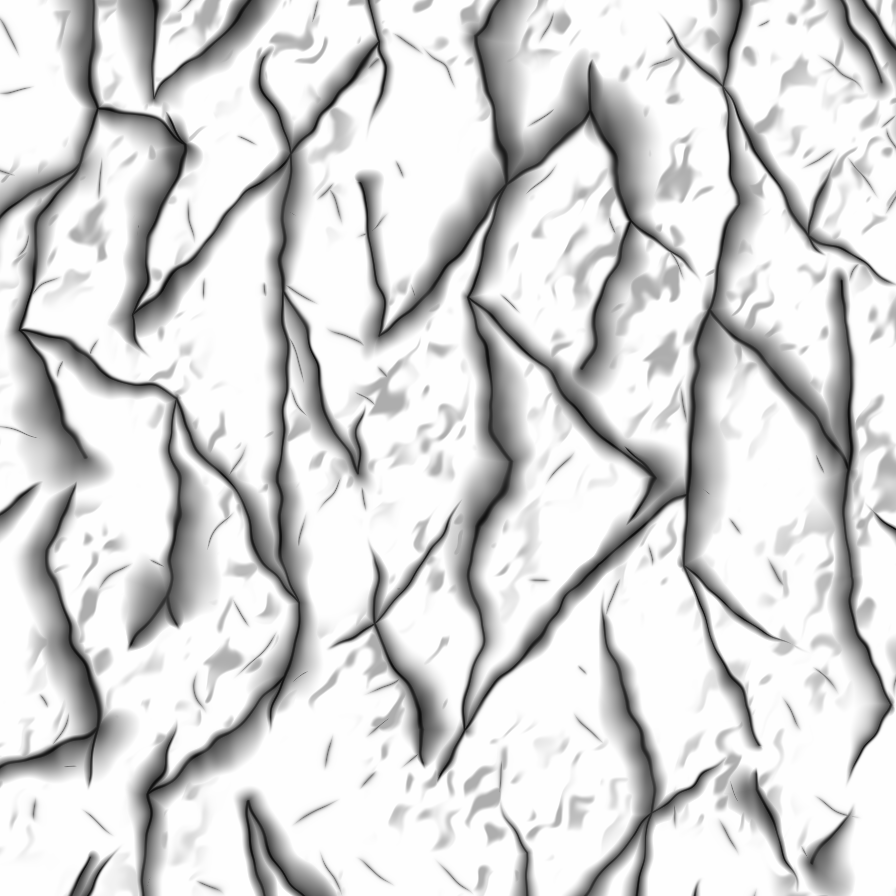
Give the GLSL for this texture map, as a three.js fragment shader.

```glsl
// Cracked bark: steep, branching dark fissures between pale plates.
// Jittered grid nodes are joined by tapered segments (columns plus diagonals);
// hairline cracks and faint mottled pits are scattered over the plates.
varying vec2 vUv;

const vec3 PLATE_COLOR = vec3(0.995);
const vec3 CRACK_COLOR = vec3(0.06);
const vec2 GRID = vec2(8.0, 7.0);         // crack nodes across and up
const float JITTER = 0.78;                // node scatter inside its cell
const float MIN_WIDTH = 0.008;            // half widths of the cracks
const float MAX_WIDTH = 0.037;
const float BROKEN_COLUMN = 0.30;         // share of links reduced to spurs
const float BROKEN_DIAGONAL = 0.45;
const float LOPSIDED = 0.75;              // uneven width of the two flanks
const float FLANK_DEPTH = 0.80;
const float CORE_DEPTH = 0.92;
const vec2 HAIR_GRID = vec2(15.0, 14.0);
const float HAIR_SHARE = 0.42;
const float PIT_DEPTH = 0.34;

float hash(vec2 p) {
  vec3 q = fract(vec3(p.xyx) * 0.1031);
  q += dot(q, q.yzx + 33.33);
  return fract((q.x + q.y) * q.z);
}

vec2 hash2(vec2 p) {
  return vec2(hash(p + 17.3), hash(p + 71.9));
}

float noise(vec2 p) {
  vec2 i = floor(p), f = fract(p);
  f = f * f * (3.0 - 2.0 * f);
  return mix(mix(hash(i), hash(i + vec2(1.0, 0.0)), f.x),
             mix(hash(i + vec2(0.0, 1.0)), hash(i + 1.0), f.x), f.y);
}

vec2 warp(vec2 p, float scale) {
  return vec2(noise(p * scale + 5.2), noise(p * scale + 41.7)) - 0.5;
}

vec2 nodePosition(vec2 id) {
  return (id + 0.5 + JITTER * (hash2(id) - 0.5)) / GRID;
}

float nodeWidth(vec2 id) {
  return mix(MIN_WIDTH, MAX_WIDTH, pow(hash(id + 123.4), 1.5));
}

// Darkness of one link; shape holds flank bias, width factor and falloff.
float crackLink(vec2 p, vec2 idA, vec2 idB, float brokenShare, vec3 shape) {
  vec2 a = nodePosition(idA);
  vec2 ab = nodePosition(idB) - a;
  vec2 ap = p - a;
  float t = clamp(dot(ap, ab) / dot(ab, ab), 0.0, 1.0);
  vec2 away = ap - ab * t;
  float dist = length(away);
  float width = mix(nodeWidth(idA), nodeWidth(idB), t) * shape.y;

  // Broken links shrink to pointed spurs at one end.
  vec2 key = idA * 1.7 + idB * 2.3;
  if (hash(key) < brokenShare) {
    float along = hash(key + 9.1) < 0.5 ? t : 1.0 - t;
    width *= max(0.0, 1.0 - along / mix(0.3, 0.85, hash(key + 4.7)));
  }

  // A thin dark core lies between two unequal sloping flanks.
  vec2 across = normalize(vec2(-ab.y, ab.x));
  float side = dot(away, across) / max(dist, 0.0001);
  float reach = max(width * (1.0 + shape.x * side), 0.0002);
  float flank = pow(max(0.0, 1.0 - dist / reach), shape.z);
  float core = dist / (0.12 * width + 0.0014);
  float open = smoothstep(0.0, 0.007, width);
  float line = exp(-core * core) * CORE_DEPTH;
  return max(flank * FLANK_DEPTH, line) * open;
}

float cracks(vec2 p) {
  vec2 cell = floor(p * GRID);
  float bias = LOPSIDED * clamp(3.0 * (noise(p * 5.0 + 8.0) - 0.5), -1.0, 1.0);
  float swell = 0.6 + 0.8 * noise(p * vec2(34.0, 15.0));
  vec3 shape = vec3(bias, swell, mix(0.75, 1.7, noise(p * 11.0 + 60.0)));
  float dark = 0.0;
  for (int j = -1; j <= 2; j++) {
    for (int i = -2; i <= 1; i++) {
      vec2 id = cell + vec2(float(i), float(j));
      vec2 below = id - vec2(0.0, 1.0);
      dark = max(dark, crackLink(p, id, below, BROKEN_COLUMN, shape));
      if (mod(id.x + id.y, 2.0) < 0.5) {
        float lean = step(0.5, hash(id + 31.0));
        vec2 from = mix(id, below, lean);
        vec2 to = mix(below, id, lean) + vec2(1.0, 0.0);
        dark = max(dark, crackLink(p, from, to, BROKEN_DIAGONAL, shape));
      }
    }
  }
  return dark;
}

// Short thin strokes, mostly steep, fading towards their ends.
float hairlines(vec2 p) {
  vec2 cell = floor(p * HAIR_GRID);
  float dark = 0.0;
  for (int j = -1; j <= 1; j++) {
    for (int i = -1; i <= 1; i++) {
      vec2 id = cell + vec2(float(i), float(j));
      vec2 d = p - (id + hash2(id + 200.0)) / HAIR_GRID;
      float angle = (hash(id + 310.0) - 0.5) * 2.4;
      angle += step(0.8, hash(id + 350.0)) * 1.5;
      vec2 dir = vec2(sin(angle), cos(angle));
      float along = abs(dot(d, dir)) / mix(0.010, 0.032, hash(id + 370.0));
      float across = abs(dot(d, vec2(dir.y, -dir.x)));
      float stroke = exp(-across / 0.0016) * smoothstep(1.0, 0.3, along);
      dark = max(dark, stroke * step(hash(id + 400.0), HAIR_SHARE));
    }
  }
  return dark * 0.6;
}

// Faint slanted pits gathered in loose patches.
float pits(vec2 p) {
  vec2 q = p + 0.02 * warp(p, 45.0);
  q.x -= 0.45 * q.y;
  float patches = smoothstep(0.35, 0.65, noise(p * vec2(11.0, 8.0) + 90.0));
  float marks = smoothstep(0.58, 0.92, noise(q * vec2(85.0, 46.0)));
  return patches * marks * PIT_DEPTH;
}

void main() {
  vec2 p = vUv + 0.030 * warp(vUv, 13.0) + 0.008 * warp(vUv, 42.0);
  float dark = cracks(p);
  dark *= 0.88 + 0.24 * noise(p * vec2(90.0, 22.0));
  dark = max(dark, max(hairlines(p), pits(vUv)));
  gl_FragColor = vec4(mix(PLATE_COLOR, CRACK_COLOR, clamp(dark, 0.0, 1.0)), 1.0);
}
```
